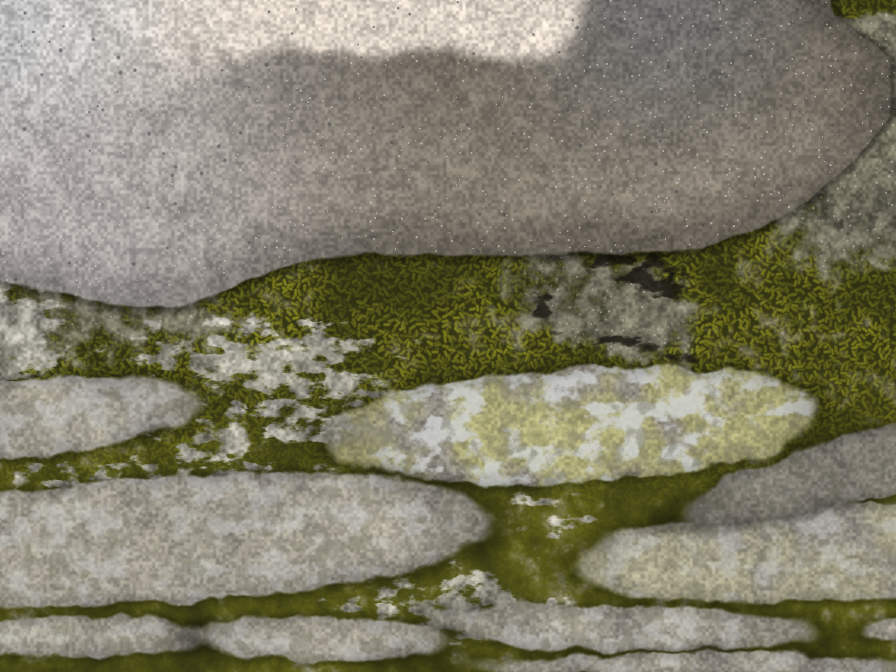
A Shadertoy shader for this texture:

```glsl
// Weathered stone wall: a shaded boulder over mossy joints and flat lichened stones.
#define MOSS_DARK vec3(.17, .175, .07)
#define MOSS_LIGHT vec3(.50, .50, .12)
#define SOIL vec3(.41, .40, .34)
#define CRUST vec3(.72, .71, .67)
#define STONE_GREY vec3(.62, .60, .56)
#define LICHEN_GREEN vec3(.64, .63, .43)
#define LICHEN_WHITE vec3(.81, .82, .82)
#define SUNLIT vec3(.84, .80, .75)
#define BLADE_DENSITY 125.
#define EDGE_WOBBLE .026
#define GRAIN .3

// Centre and half size, in canvas heights
const vec4 STONES[10] = vec4[10](
  vec4(.854, .367, .364, .084), vec4(.03, .38, .265, .057),
  vec4(.25, .196, .475, .093), vec4(1.22, .178, .362, .072),
  vec4(1.3, .31, .28, .05), vec4(.93, .066, .28, .033),
  vec4(.1, .052, .21, .03), vec4(.48, .047, .18, .033),
  vec4(1.04, .01, .32, .018), vec4(1.34, .064, .052, .018));
const float SLOPES[10] = float[10](.05, .08, .06, .05, .26, -.03, 0., -.03, 0., 0.);
const vec4 CRUSTS[8] = vec4[8](
  vec4(.39, .462, .15, .045), vec4(.015, .505, .07, .075),
  vec4(.34, .35, .055, .025), vec4(.235, .287, .085, .012),
  vec4(.835, .235, .032, .015), vec4(.69, .1, .11, .04),
  vec4(.46, .375, .055, .03), vec4(.395, .503, .035, .018));
const vec4 CREVICES[4] = vec4[4](
  vec4(.965, .578, .035, .012), vec4(.955, .487, .06, .009),
  vec4(.805, .54, .014, .02), vec4(.93, .612, .055, .008));

float hash(vec2 p) {
  vec3 q = fract(p.xyx * vec3(.1031, .103, .0973));
  q += dot(q, q.yzx + 33.33);
  return fract((q.x + q.y) * q.z);
}

float noise(vec2 p) {
  vec2 i = floor(p), f = fract(p);
  f = f * f * (3. - 2. * f);
  return mix(mix(hash(i), hash(i + vec2(1, 0)), f.x),
             mix(hash(i + vec2(0, 1)), hash(i + 1.), f.x), f.y);
}

float fbm(vec2 p) {
  float sum = 0., amp = .5;
  for (int i = 0; i < 5; i++, amp *= .5) {
    sum += amp * noise(p);
    p = mat2(1.6, 1.2, -1.2, 1.6) * p + 17.;
  }
  return sum;
}

// Approximate signed distance to a tilted, squarish lens
float lens(vec2 p, vec4 shape, float slope) {
  vec2 d = p - shape.xy;
  d.y -= slope * d.x;
  d = pow(abs(d / shape.zw), vec2(2.2));
  return (pow(d.x + d.y, 1. / 2.2) - 1.) * shape.w;
}

// Short, randomly turned leaves on a jittered grid
float blades(vec2 p) {
  float best = 0.;
  for (int k = 0; k < 9; k++) {
    vec2 id = floor(p) + vec2(k % 3 - 1, k / 3 - 1);
    float h = hash(id), angle = 6.28 * hash(id + 31.);
    vec2 d = p - id - vec2(h, hash(id + 7.)), axis = vec2(cos(angle), sin(angle));
    d -= axis * clamp(dot(d, axis), -.4, .4);
    best = max(best, (.4 + .6 * h) * smoothstep(0., .45, .5 - length(d)));
  }
  return best;
}

// Sparse round grains of random size
float grains(vec2 p, float share) {
  p = mat2(.8, .6, -.6, .8) * p;
  vec2 id = floor(p), jitter = vec2(hash(id + 3.), hash(id + 9.));
  float size = .12 + .16 * hash(id + 5.);
  float dist = length(fract(p) - .25 - .5 * jitter);
  return step(hash(id), share) * (1. - smoothstep(size * .4, size, dist));
}

// Positive inside the boulder
float boulderDepth(vec2 p) {
  float x = (p.x - .24) / (p.x < .24 ? .29 : .16);
  float t = max(p.x - .87, 0.) / .45;
  float rim = .622 - .077 * exp(-x * x) + .2 * t * t * t;
  return min(p.y - rim, 1.325 - .09 * smoothstep(.9, 1., p.y) - p.x);
}

vec3 boulderColor(vec2 p, float depth, float rough, float fine, float grit) {
  vec3 col = mix(vec3(.67, .65, .64), vec3(.51, .48, .43), smoothstep(.1, .75, p.x));
  col *= 1. - .14 * smoothstep(.72, .97, p.y) * smoothstep(.2, .55, p.x);
  float cool = 1. - smoothstep(0., .32, length(p - vec2(.98, 1)));
  col = mix(col, vec3(.43, .43, .44), .7 * cool);
  col *= .8 + .2 * smoothstep(0., .09, depth);
  // Sunlight with a crisp right edge, diffuse on the left
  float left = 1. - smoothstep(0., .42, p.x), width = mix(.016, .14, left);
  float lift = p.y - .925 + .1 * left + .05 * (rough - .5);
  float sun = smoothstep(-width, width, lift)
            * (1. - smoothstep(.83, .87, p.x - .25 * (p.y - .93)));
  col = mix(col, mix(SUNLIT, vec3(.77), left), sun);
  col *= .8 + .16 * rough + .26 * fine + GRAIN * (grit - .5);
  col = mix(col, vec3(.84, .82, .78), .6 * grains(p * 115., .14));
  return mix(col, vec3(.27, .27, .29), .55 * grains(p * 65. + 40., .05));
}

void mainImage(out vec4 fragColor, in vec2 fragCoord) {
  vec2 p = fragCoord / iResolution.y;
  float rough = fbm(p * 14.), fine = fbm(p * 48. + 9.), grit = noise(p * 210.);
  vec2 q = p + EDGE_WOBBLE * (vec2(fbm(p * 22. + 50.), fbm(p * 22. + 80.)) - .48);

  // Moss, crisp in the middle and softer below
  float focus = .1 + .7 * smoothstep(.2, .5, p.y);
  float leaf = mix(.2 + .6 * fine, blades(p * BLADE_DENSITY), focus);
  vec3 col = mix(MOSS_DARK, MOSS_LIGHT, clamp(leaf * (.2 + 1.5 * rough), 0., 1.));

  // Bare soil and mortar
  float bare = .7 * (1. - smoothstep(0., .15, abs(p.y - .53))) * (1. - smoothstep(.2, .55, p.x));
  bare = max(bare, .85 * smoothstep(-.04, .04, -lens(q, vec4(.89, .55, .15, .08), -.2)));
  bare = max(bare, smoothstep(1.05, 1.25, p.x) * smoothstep(.5, .7, p.y) * (1. - smoothstep(.96, 1., p.y)));
  bare = smoothstep(.3, .75, max(bare, .28) + .9 * (fine - .5) + .5 * (rough - .5));
  vec3 soil = SOIL * (.3 + 1.1 * fine + .4 * grit);
  col = mix(col, mix(soil, CRUST, .6 * grains(p * 95., .3)), bare);

  // Pale crumbling crusts
  float crumble = fbm(p * vec2(40, 75));
  for (int i = 0; i < 8; i++) {
    float d = lens(q, CRUSTS[i], i == 0 ? -.12 : 0.) + .14 * (crumble - .45);
    col = mix(col, CRUST * (.4 + fine + .3 * (grit - .5)), .9 * smoothstep(-.012, .016, -d));
  }

  // Flat stones with contact shadows and lichen
  float pale = smoothstep(.44, .64, fbm(p * vec2(34, 46)));
  for (int i = 0; i < 10; i++) {
    float d = lens(q, STONES[i], SLOPES[i]);
    col *= .75 + .25 * smoothstep(0., .015, d);
    float green = i == 0 ? .9 : i == 3 ? .35 : .08;
    vec3 face = mix(STONE_GREY, LICHEN_GREEN, green * smoothstep(.2, .5, rough));
    face *= .65 + .35 * rough + .4 * fine + GRAIN * (grit - .5);
    face = mix(face, LICHEN_WHITE, pale * (i == 0 ? .8 : i == 4 ? .1 : .4));
    face = mix(face, SOIL, .45 * smoothstep(.5, .72, fine));
    face *= (i == 4 ? .8 : 1.) * (.86 + .15 * smoothstep(0., .02, -d));
    col = mix(col, face, smoothstep(-.003, .003, -d));
  }

  // Dark crevices, then the overhanging boulder
  for (int i = 0; i < 4; i++) {
    float d = lens(q, CREVICES[i], -.1) + .05 * (crumble - .48);
    col = mix(col, vec3(.09, .08, .06), .8 * smoothstep(-.005, .007, -d));
  }
  float depth = boulderDepth(mix(p, q, .5));
  col *= 1. - .4 * smoothstep(-.02, 0., depth);
  col = mix(col, boulderColor(p, depth, rough, fine, grit), smoothstep(-.003, .003, depth));
  fragColor = vec4(clamp(col, 0., 1.), 1);
}
```
